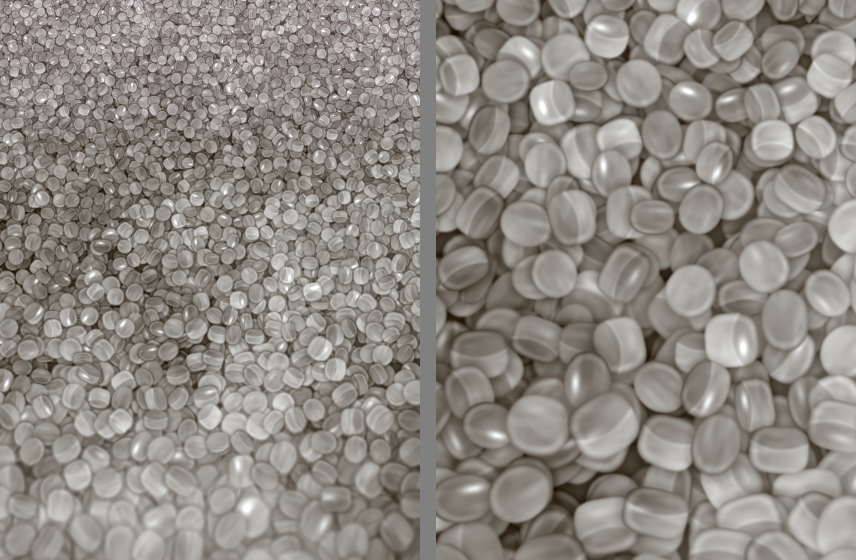
Left: the whole. Right: its middle third, enlarged.
A Shadertoy shader for this texture:

```glsl
// A heap of frosted, translucent plastic pellets receding into the distance.
// Jittered rows shrink exponentially with height; four layers of rounded
// pellets are painted far to near, each with shadow, rim, facet and glint.

vec4 hash4(vec2 p) {
    vec4 h = fract(p.xyxy * vec4(.1031, .1030, .0973, .1099));
    h += dot(h, h.wzxy + 33.33);
    return fract((h.xxyz + h.yzzw) * h.zywx);
}

float noise(vec2 p) {
    vec2 i = floor(p), f = fract(p);
    f = f * f * (3. - 2. * f);
    return mix(mix(hash4(i).x, hash4(i + vec2(1, 0)).x, f.x),
               mix(hash4(i + vec2(0, 1)).x, hash4(i + vec2(1, 1)).x, f.x), f.y);
}

// Perspective: pellet size at a height, and height <-> row number
float sizeAt(float y) { return .085 * exp(-1.08 * y); }
float rowAt(float y) { return exp(1.08 * y) / .0918; }
float heightAt(float row) { return log(.0918 * max(row, 1.)) / 1.08; }

float blob(vec2 p, vec2 center, vec2 radius) {
    vec2 q = (p - center) / radius;
    return exp(-dot(q, q));
}

// Broad hollows and ridges of the heap
float heapLight(vec2 p) {
    float l = .05 * blob(p, vec2(.3, .15), vec2(.4, .25))
            + .06 * blob(p, vec2(.6, .55), vec2(.16, .3))
            + .05 * blob(p, vec2(.95, .72), vec2(.25, .15))
            + .05 * smoothstep(1., 1.33, p.y);
    l -= .09 * blob(p, vec2(.12, .8), vec2(.3, .2))
       + .09 * blob(p, vec2(.36, .58), vec2(.13, .13))
       + .06 * blob(p, vec2(.5, 1.), vec2(.35, .12))
       + .08 * blob(p, vec2(0., .45), vec2(.13, .15))
       + .13 * blob(p, vec2(1.02, .08), vec2(.22, .3));
    return l + .09 * (noise(p * vec2(9., 11.)) - .5);
}

// Brightness of one pellet; q is its own frame, n the screen frame
float pelletTone(vec2 q, vec2 n, float d, vec4 h, vec4 g, float soft) {
    float a = 6.283 * g.x;
    vec2 dir = vec2(cos(a), sin(a));
    float tone = .2 * (h.w - .5) + .1 * dot(n, dir) - .03 * n.y;

    // Lit crescent inside a darker outline
    float rim = (d - .8) / (.1 + soft * .5);
    tone += .13 * exp(-rim * rim) * smoothstep(-.3, .9, dot(n, -dir));
    tone -= .13 * smoothstep(.84, 1.05, d);

    // Cut face of the short cylinder, and cloudy streaks
    if (g.y > .5) {
        float cut = q.y + .35 * q.x * q.x - .5 * (g.z - .3);
        tone += .11 * (smoothstep(-.06 - soft, .06 + soft, cut) - .5);
        tone += .07 * exp(-cut * cut / (.006 + soft * soft));
    }
    tone += .09 * (noise(q * vec2(1.6, 4.) + h.xy * 90.) - .5);

    // Glossy reflection
    vec2 w = (q - .5 * dir) / (vec2(.34, .15) + soft * .5);
    tone += (.08 + .42 * smoothstep(.72, .95, g.w)) * exp(-dot(w, w));
    return tone;
}

void mainImage(out vec4 fragColor, in vec2 fragCoord) {
    vec2 p = fragCoord / iResolution.x;
    float defocus = smoothstep(.5, 0., p.y);
    float detail = 1. - .35 * defocus;
    float tone = .31 + .12 * defocus;

    for (int layer = 0; layer < 4; layer++) {
        float k = float(layer);
        float shift = k * .37;
        float row = floor(rowAt(p.y) + shift);
        float side = mod(k, 2.) * 2. - 1.;

        for (int j = 1; j >= -1; j--) {
            float r = row + float(j);
            float rowSize = sizeAt(heightAt(r + .5 - shift));
            float offset = hash4(vec2(r, k * 17. + 5.)).x;
            float column = floor((p.x - .5) / rowSize + offset);

            for (int i = -1; i <= 1; i++) {
                vec2 id = vec2(column + side * float(i), r);
                vec4 h = hash4(id + k * vec2(53., 91.));
                vec4 g = hash4(id + k * vec2(29., 67.) + 211.);

                // Place, turn and stretch the pellet
                vec2 c;
                c.x = .5 + (id.x + .1 + .8 * h.x - offset) * rowSize;
                c.y = heightAt(r + .1 + .8 * h.y - shift);
                float radius = sizeAt(c.y) * mix(.46, .58, g.z);
                vec2 n = (p - c) / radius;
                n.y /= 1. + .2 * defocus;
                float a = 6.283 * h.z;
                vec2 q = mat2(cos(a), -sin(a), sin(a), cos(a)) * n;
                q.y /= mix(.72, 1., h.w);

                // Outline between an ellipse and a rounded box
                float e = mix(2., 3.4, g.y * g.y);
                vec2 m = pow(abs(q) + 1e-4, vec2(e));
                float d = pow(m.x + m.y, 1. / e);
                float soft = .04 + .22 * defocus;
                float edge = soft + .75 / (iResolution.x * radius);

                tone *= 1. - .2 * detail * smoothstep(1.4, .9, d);
                float body = .625 - .045 * (3. - k)
                           + detail * pelletTone(q, n, d, h, g, soft);
                float cover = 1. - smoothstep(1. - edge, 1. + edge, d);
                tone = mix(tone, body, .9 * cover);
            }
        }
    }

    tone += heapLight(p);

    // Warm grey shadows to neutral white, faint lilac in the distance
    vec3 color = mix(vec3(.37, .34, .30), vec3(.84, .84, .83), (tone - .37) / .47);
    color += vec3(.012, -.006, .018) * smoothstep(.85, 1.33, p.y);
    fragColor = vec4(clamp(color, 0., 1.), 1.);
}
```
